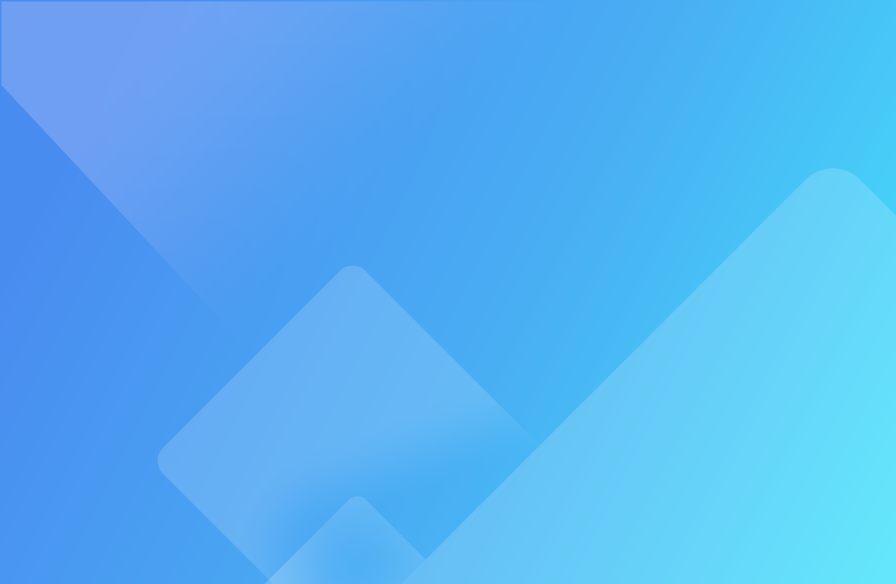
Give the GLSL for this background, as a WebGL 2 fragment shader.

```glsl
#version 300 es
precision highp float;
// Soft blue-to-cyan diagonal gradient with translucent rounded diamonds
// and a fading pale wedge in the upper left corner. Shapes are signed
// distances in units of the canvas height, blended as thin white veils.

uniform vec2 u_resolution;
out vec4 outColor;

const vec3 BLUE = vec3(0.285, 0.550, 0.940);
const vec3 AZURE = vec3(0.285, 0.690, 0.955);
const vec3 CYAN = vec3(0.270, 0.885, 0.985);
const vec3 WHITE = vec3(1.0);
const vec3 LILAC = vec3(0.96, 0.89, 1.0);

// Three-stop linear gradient
vec3 backdrop(float t) {
  vec3 cool = mix(BLUE, AZURE, clamp((t - 0.25) / 0.94, 0.0, 1.0));
  return mix(cool, CYAN, clamp((t - 1.19) / 0.82, 0.0, 1.0));
}

// Square standing on a corner; reach is the half diagonal before rounding
float diamond(vec2 p, vec2 center, float reach, float radius) {
  vec2 d = p - center;
  vec2 q = abs(vec2(d.x + d.y, d.x - d.y)) * 0.70711;
  q -= reach * 0.70711 - radius;
  return length(max(q, 0.0)) + min(max(q.x, q.y), 0.0) - radius;
}

float segment(vec2 p, vec2 a, vec2 b) {
  vec2 ab = b - a;
  float along = clamp(dot(p - a, ab) / dot(ab, ab), 0.0, 1.0);
  return length(p - a - ab * along);
}

float coverage(float dist, float pixel) {
  return clamp(0.5 - dist / pixel, 0.0, 1.0);
}

void main() {
  float pixel = 1.0 / u_resolution.y;
  vec2 p = gl_FragCoord.xy * pixel;
  float down = 1.0 - p.y;
  vec3 color = backdrop(p.x + 0.5 * down);

  // Pale wedge, inset slightly from the top and left borders
  float wedge = (down - 0.143 - 1.07 * p.x) / length(vec2(1.0, 1.07));
  wedge = max(wedge, 0.0025 - min(p.x, down));
  float wedgeFade = 1.0 - smoothstep(0.3, 1.03, p.x + down);
  color = mix(color, LILAC, 0.22 * wedgeFade * coverage(wedge, pixel));

  // Front panel hides the parts of the smaller diamonds behind it
  float front = coverage(diamond(p, vec2(1.426, -0.261), 1.0, 0.066), pixel);
  float behind = 1.0 - front;

  // Middle diamond dissolves around a soft slanted hollow
  float middle = coverage(diamond(p, vec2(0.604, 0.211), 0.347, 0.031), pixel);
  float hollow = segment(p, vec2(0.598, 0.044), vec2(0.896, 0.163));
  float middleFade = smoothstep(0.05, 0.20, hollow);

  // Small diamond is brightest toward its left corner
  float small = coverage(diamond(p, vec2(0.612, -0.061), 0.22, 0.022), pixel);
  float core = length(p - vec2(0.620, 0.030));
  float smallAlpha = mix(0.04, 0.13, smoothstep(0.0, 0.12, core));
  smallAlpha += 0.06 * smoothstep(0.58, 0.46, p.x);

  color = mix(color, WHITE, 0.155 * middle * middleFade * behind);
  color = mix(color, WHITE, smallAlpha * small * behind);
  color = mix(color, WHITE, 0.165 * front);
  outColor = vec4(color, 1.0);
}
```
